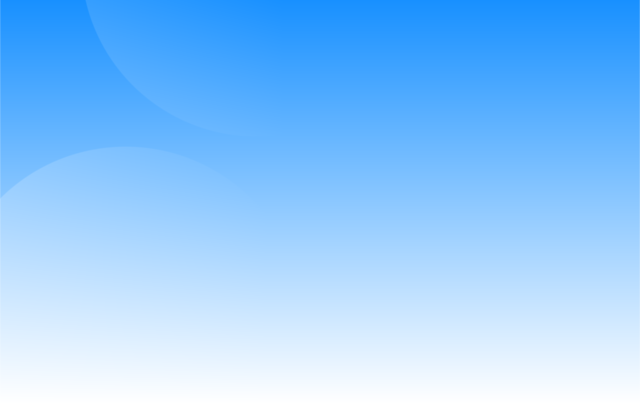
Write a Shadertoy shader that draws this background.

```glsl
// A vertical sky gradient from vivid blue down to white, with two large
// translucent white discs on the left that fade out towards the right.
// Lengths are in canvas heights; the discs are smoothed distance functions.

// Antialiased coverage of a disc.
float disc(vec2 p, vec2 center, float radius) {
    float pixel = 1.0 / iResolution.y;
    return 1.0 - smoothstep(-pixel, pixel, length(p - center) - radius);
}

// Linear fade from 1 at x = start to 0 at x = end.
float fadeRight(float x, float start, float end) {
    return clamp((end - x) / (end - start), 0.0, 1.0);
}

void mainImage(out vec4 fragColor, in vec2 fragCoord) {
    vec2 p = fragCoord / iResolution.y;
    float aspect = iResolution.x / iResolution.y;
    const vec3 white = vec3(1.0);

    // Sky gradient
    vec3 color = mix(white, vec3(0.094, 0.565, 1.0), p.y);

    // Upper disc, centred above the top edge
    float upper = disc(p, vec2(0.635, 1.096), 0.434);
    color = mix(color, white, 0.13 * upper * fadeRight(p.x, 0.2, 0.70));

    // Lower disc, cut by the left and bottom edges
    float lower = disc(p, vec2(0.311, 0.197), 0.440);
    color = mix(color, white, 0.20 * lower * fadeRight(p.x, 0.0, 0.66));

    // Faint pale hairlines along both sides
    float sideDistance = min(p.x, aspect - p.x);
    color = mix(color, white, 0.2 * (1.0 - smoothstep(0.0, 0.003, sideDistance)));

    fragColor = vec4(color, 1.0);
}
```
